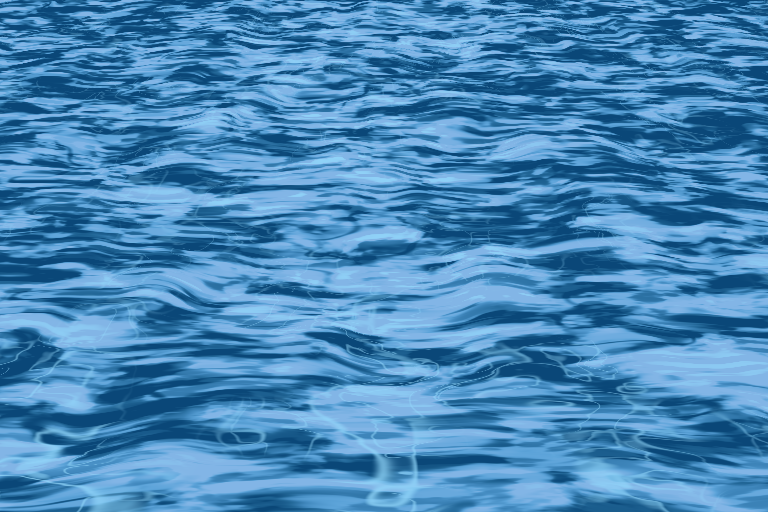
A WebGL 2 fragment shader for this texture:

```glsl
#version 300 es
precision highp float;
// Rippled blue pool water receding from the viewer, with sky glints and light filaments.

uniform vec2 u_resolution;
out vec4 outColor;

const float HORIZON = 1.28;               // height at which ripples shrink to nothing
const vec2 RIPPLE_SCALE = vec2(4.6, 27.0); // ripple cells across and in depth
const vec2 CAUSTIC_SCALE = vec2(9.0, 24.0);
const float OCTAVE_GAIN = 0.45;
const float FACET_SHARPNESS = 15.0;
const float CHIP_SHARPNESS = 15.0;
const float TONE_CONTRAST = 2.25;
const float TONE_BIAS = 0.02;
const float CREASE_DEPTH = 0.75;
const float CAUSTIC_STRENGTH = 0.75;

const vec3 DEEP  = vec3(0.04, 0.28, 0.47);
const vec3 NAVY  = vec3(0.13, 0.40, 0.59);
const vec3 BLUE  = vec3(0.25, 0.53, 0.74);
const vec3 SKY   = vec3(0.36, 0.64, 0.85);
const vec3 PALE  = vec3(0.51, 0.71, 0.90);
const vec3 GLINT = vec3(0.57, 0.84, 0.98);

float hash(vec2 cell) {
    return fract(sin(dot(cell, vec2(127.1, 311.7))) * 43758.5453);
}

float noise(vec2 p) {
    vec2 i = floor(p), f = fract(p);
    f = f * f * f * (f * (f * 6.0 - 15.0) + 10.0);
    return mix(mix(hash(i), hash(i + vec2(1, 0)), f.x),
               mix(hash(i + vec2(0, 1)), hash(i + vec2(1, 1)), f.x), f.y);
}

// Layered noise around zero; octaves finer than a pixel fade out.
float fbm(vec2 p, float footprint) {
    float sum = 0.0, gain = 1.0, total = 0.0;
    for (int i = 0; i < 4; i++) {
        float visible = 1.0 - smoothstep(0.7, 1.6, footprint);
        sum += gain * visible * (noise(p) - 0.5);
        total += gain;
        gain *= OCTAVE_GAIN;
        p = mat2(1.9, 0.25, -0.08, 1.93) * p + vec2(17.3, 9.1);
        footprint *= 1.93;
    }
    return sum / total;
}

// Soft step from -1 to 1 that gives facets their edges.
float softStep(float x, float sharpness) {
    return 2.0 / (1.0 + exp(-2.0 * sharpness * x)) - 1.0;
}

// Thin line where the noise crosses its middle value.
float filament(vec2 p, float width) {
    return 1.0 - smoothstep(0.0, width, abs(noise(p) - 0.5));
}

// Broad light and shade: a bright central lane far away, even light nearby.
float regionalLight(vec2 uv, float centreX) {
    float lane = (uv.x - centreX) / 0.5;
    float far = 0.9 * exp(-lane * lane) - 0.55;
    float light = mix(0.25, far, smoothstep(0.25, 0.65, uv.y));
    light -= 0.4 * smoothstep(0.9, 1.0, uv.y);
    return light + 0.5 * (noise(uv * vec2(2.6, 5.0) + 4.7) - 0.5);
}

// Colour stops sit at the middle of each tone's share of the surface.
vec3 waterColor(float tone) {
    vec3 c = mix(DEEP, NAVY, clamp((tone - 0.10) / 0.18, 0.0, 1.0));
    c = mix(c, BLUE, clamp((tone - 0.28) / 0.19, 0.0, 1.0));
    c = mix(c, SKY, clamp((tone - 0.47) / 0.21, 0.0, 1.0));
    c = mix(c, PALE, clamp((tone - 0.68) / 0.19, 0.0, 1.0));
    return mix(c, GLINT, smoothstep(0.95, 1.0, tone));
}

void main() {
    vec2 uv = gl_FragCoord.xy / u_resolution.y;
    float centreX = 0.5 * u_resolution.x / u_resolution.y;
    float nearness = HORIZON - uv.y;
    float footprint = RIPPLE_SCALE.y / (u_resolution.y * nearness);
    float foreground = 1.0 - smoothstep(0.0, 0.6, uv.y);

    // Perspective: ripples keep their shape but shrink with distance.
    vec2 surface = vec2((uv.x - centreX) / nearness, -log(nearness));
    vec2 p = surface * RIPPLE_SCALE + 40.0;

    // Bend the streaks gently into swells and pointed tongues.
    p.y += 1.4 * (noise(p * vec2(0.7, 0.2)) - 0.5);
    p += vec2(0.6, 0.6) * (vec2(noise(p * vec2(1.1, 0.8) + 7.0),
                               noise(p * vec2(1.7, 0.45) + 23.0)) - 0.5);

    // Smooth facets of sky and deep water, crossed by finer ripples.
    float wave = fbm(p, footprint);
    float detail = fbm(p * vec2(1.9, 2.2) + 61.0, footprint * 2.2);
    float chips = fbm(p * vec2(3.2, 3.8) + 97.0, footprint * 3.8);
    float light = 0.6 * softStep(wave, FACET_SHARPNESS)
                + mix(0.6, 0.5, foreground) * softStep(detail, CHIP_SHARPNESS)
                + mix(0.5, 0.28, foreground) * softStep(chips, CHIP_SHARPNESS)
                + 0.55 * regionalLight(uv, centreX) + TONE_BIAS;

    // Long dark creases along the ripple edges.
    float crease = filament(p * vec2(0.9, 1.3) + 131.0, 0.08);
    light -= CREASE_DEPTH * crease * smoothstep(0.4, 0.6, noise(p * vec2(0.8, 0.6) + 11.0));
    float tone = 1.0 / (1.0 + exp(-TONE_CONTRAST * light));
    vec3 color = waterColor(tone);

    // Wandering filaments of refracted light, clearest in the foreground.
    vec2 q = surface * CAUSTIC_SCALE + 80.0;
    q += 1.3 * (vec2(noise(q * 0.7), noise(q * 0.7 + 31.0)) - 0.5);
    q.y += 2.0 * wave;
    float lines = max(filament(q, 0.05), 0.8 * filament(q * 1.7 + 13.0, 0.06));
    float patches = smoothstep(0.42, 0.75, noise(surface * vec2(5.0, 9.0) + 55.0));
    float caustic = lines * patches * mix(0.4, 1.0, foreground);
    color = mix(color, GLINT, CAUSTIC_STRENGTH * caustic);

    outColor = vec4(color, 1.0);
}
```
